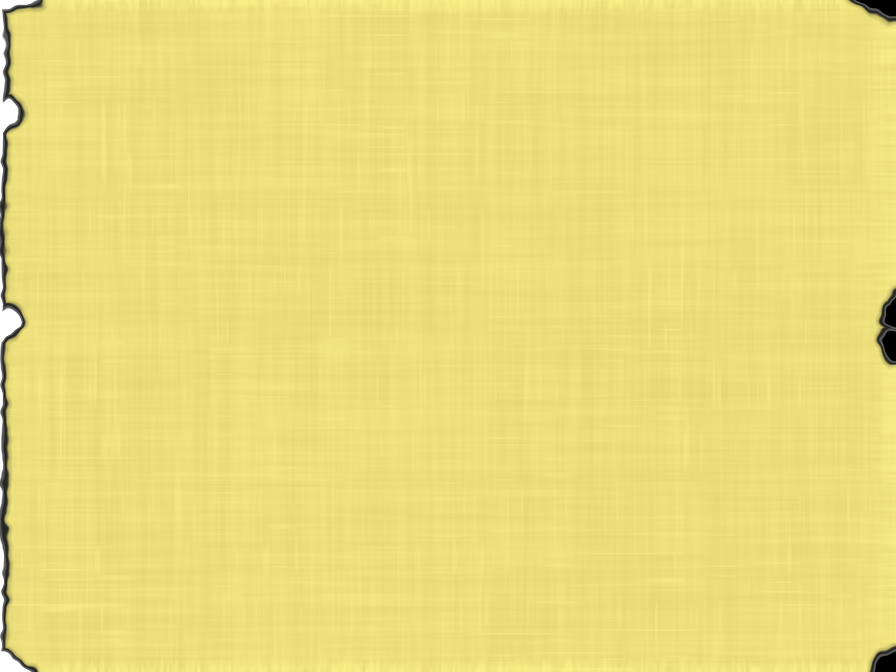
Give the GLSL for this texture, as a WebGL 2 fragment shader.

```glsl
#version 300 es
precision highp float;
// A sheet of straw-yellow woven cloth with a torn, inked outline.
// Stretched value noise makes the threads; tapered capsules bent by noise
// cut the rim, white on the left side and black on the right.
uniform vec2 u_resolution;
out vec4 outColor;

const vec3 CLOTH = vec3(0.927, 0.876, 0.485);
const vec3 THREAD = vec3(0.99, 0.95, 0.54);
const vec3 SHADE = vec3(0.84, 0.79, 0.43);
const vec3 INK = vec3(0.15, 0.15, 0.14);
const vec3 RIM = vec3(0.46);

float hash(vec2 cell) {
    vec3 v = fract(cell.xyx * vec3(0.1031, 0.1030, 0.0973));
    v += dot(v, v.yzx + 33.33);
    return fract((v.x + v.y) * v.z);
}

float noise(vec2 p) {
    vec2 cell = floor(p), f = fract(p);
    f = f * f * (3.0 - 2.0 * f);
    float low = mix(hash(cell), hash(cell + vec2(1, 0)), f.x);
    float high = mix(hash(cell + vec2(0, 1)), hash(cell + vec2(1, 1)), f.x);
    return mix(low, high, f.y);
}

// Distance to a capsule whose radius runs from ra at a to rb at b.
float taper(vec2 p, vec2 a, vec2 b, float ra, float rb) {
    vec2 axis = b - a;
    float t = clamp(dot(p - a, axis) / dot(axis, axis), 0.0, 1.0);
    return length(p - a - axis * t) - mix(ra, rb, t);
}

// Rounded bite with a tail that runs down and left.
float bite(vec2 p, vec2 centre) {
    return taper(p, centre, centre + vec2(-0.014, -0.030), 0.018, 0.003);
}

// Threads along x: .x is the soft weave, .y the rare bright strands.
vec2 threads(vec2 p, float seed) {
    float fine = noise(p * vec2(9.0, 270.0) + seed);
    float broad = noise(p * vec2(5.0, 75.0) + seed * 2.0);
    float strand = noise(p * vec2(12.0, 210.0) + seed * 3.0);
    return vec2(0.55 * fine + 0.45 * broad - 0.5, smoothstep(0.76, 1.0, strand));
}

// Frayed strands; depth is the distance from an edge, along counts them.
float fringe(float depth, float along, float reach) {
    float size = reach * (0.25 + noise(vec2(along * 190.0, 3.5)));
    return (1.0 - smoothstep(0.0, size, depth)) * noise(vec2(along * 240.0, 9.5));
}

vec3 cloth(vec2 p, float width) {
    vec2 across = threads(p, 17.0);
    vec2 upright = threads(p.yx, 53.0);
    float weave = across.x + upright.x;
    vec3 color = CLOTH + vec3(0.045, 0.045, 0.04) * weave;
    float patches = 0.3 + 0.7 * noise(p * 7.0);
    color = mix(color, THREAD, 0.5 * patches * max(across.y, upright.y));
    // Brighter frayed ends, and a faint shadow down the left side
    float ends = max(fringe(1.0 - p.y, p.x, 0.028), fringe(p.y, p.x + 5.0, 0.03));
    ends = max(ends, 0.7 * fringe(width - p.x, p.y, 0.075));
    color = mix(color, THREAD, ends);
    float left = 0.35 * fringe(p.x - 0.01, p.y + 8.0, 0.045);
    return mix(color, SHADE, left);
}

float leftCut(vec2 p) {
    float wave = 0.008 * (noise(vec2(p.y * 13.0, 4.5)) - 0.5);
    float d = p.x - 0.003 - wave;
    d = min(d, bite(p, vec2(0.012, 0.832)));
    d = min(d, bite(p, vec2(0.012, 0.523)));
    d = min(d, taper(p, vec2(0.0, 1.0), vec2(0.048, 1.006), 0.015, 0.011));
    return min(d, taper(p, vec2(0.0, 0.016), vec2(0.035, -0.012), 0.016, 0.014));
}

// Here x is measured from the right border.
float rightCut(vec2 p) {
    float d = taper(p, vec2(0.0, 1.0), vec2(-0.05, 1.012), 0.027, 0.014);
    d = min(d, length(p - vec2(-0.002, 0.531)) - 0.015);
    d = min(d, taper(p, vec2(-0.004, 0.494), vec2(0.0, 0.478), 0.016, 0.015));
    d = min(d, taper(p, vec2(0.0, 0.545), vec2(0.004, 0.56), 0.006, 0.002));
    return min(d, length(p - vec2(0.004, -0.004)) - 0.035);
}

void main() {
    vec2 p = gl_FragCoord.xy / u_resolution.y;
    float width = u_resolution.x / u_resolution.y;
    float soft = 0.8 / u_resolution.y;

    // Ragged outline
    vec2 bend = vec2(noise(p * 75.0), noise(p * 75.0 + 31.0)) - 0.5;
    vec2 torn = p + 0.007 * bend;
    float leftD = leftCut(torn);
    float rightD = rightCut(torn - vec2(width, 0.0));
    float d = min(leftD, rightD);
    vec3 outside = leftD < rightD ? vec3(1.0) : vec3(0.0);

    // Cloth, ink band, thin grey rim, then the space beyond
    float inkWidth = 0.0085 + 0.003 * (noise(p * 45.0 + 7.0) - 0.5);
    vec3 color = cloth(p, width);
    color *= 1.0 - 0.18 * (1.0 - smoothstep(inkWidth, inkWidth + 0.007, d));
    color = mix(INK, color, smoothstep(inkWidth - 0.002 - soft, inkWidth + soft, d));
    float rim = 1.0 - smoothstep(0.0008, 0.0008 + 2.0 * soft, abs(d - 0.001));
    color = mix(color, RIM, 0.65 * rim);
    color = mix(outside, color, smoothstep(-soft, soft, d));
    outColor = vec4(color, 1.0);
}
```
